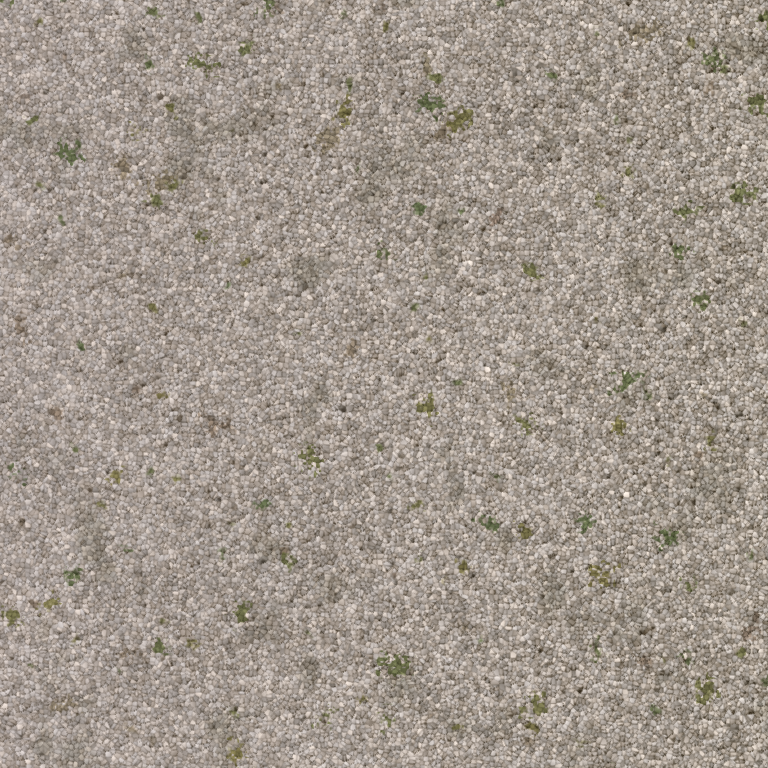
Give the GLSL for this texture, as a WebGL 2 fragment shader.

```glsl
#version 300 es
precision highp float;
// Fine, pale gravel with small weeds and dry litter scattered over it.
// Stones are soft Voronoi cells with random tone, facet tilt and one-sided shadow;
// the plants are jittered grid points with noise-broken outlines.

uniform vec2 u_resolution;
out vec4 fragColor;

// Integer hash: three random values in 0..1 for a cell and a seed.
vec3 hash3(vec2 cell, int seed) {
    uvec3 v = uvec3(ivec3(ivec2(cell), seed)) * 1664525u + 1013904223u;
    v.x += v.y * v.z; v.y += v.z * v.x; v.z += v.x * v.y;
    v ^= v >> 16u;
    v.x += v.y * v.z; v.y += v.z * v.x; v.z += v.x * v.y;
    return vec3(v >> 8u) / 16777216.0;
}

float noise(vec2 p, int seed) {
    vec2 i = floor(p), f = fract(p);
    f = f * f * (3.0 - 2.0 * f);
    float low = mix(hash3(i, seed).x, hash3(i + vec2(1, 0), seed).x, f.x);
    float high = mix(hash3(i + vec2(0, 1), seed).x, hash3(i + 1.0, seed).x, f.x);
    return mix(low, high, f.y);
}

float fbm(vec2 p, int seed) {
    float sum = 0.0, amp = 0.5;
    for (int i = 0; i < 4; i++) {
        sum += amp * noise(p, seed + i);
        p = p * 2.03 + 7.1;
        amp *= 0.5;
    }
    return sum / 0.9375;
}

// Gravel: x is brightness, y is a warm or cool shift.
vec2 gravel(vec2 p) {
    p += 0.003 * vec2(noise(p * 100.0, 1), noise(p * 100.0, 2));
    vec2 q = p * 172.0, base = floor(q), toStone = vec2(0);
    float nearest = 9.0, second = 9.0, depth = 0.0;
    vec3 stone = vec3(0);
    for (int y = -1; y <= 1; y++)
    for (int x = -1; x <= 1; x++) {
        vec2 cell = base + vec2(x, y);
        vec3 rnd = hash3(cell, 5);
        vec2 offset = cell + rnd.xy - q;
        float d = length(offset) - 0.1 * rnd.z;
        if (d < nearest) {
            second = nearest;
            nearest = d;
            toStone = offset;
            stone = hash3(cell, 6);
            depth = mix(0.2, 0.75, rnd.z);
        } else {
            second = min(second, d);
        }
    }
    float angle = 6.2832 * stone.z;
    float tilt = dot(toStone, vec2(cos(angle), sin(angle)) + vec2(0.3, -0.5));
    // The joint is darkest on the side turned away from the light.
    float side = 0.5 - 0.5 * dot(toStone, vec2(-0.5, 0.86)) / (length(toStone) + 0.01);
    side = mix(0.35, 1.0, 1.0 - side);
    float joint = 1.0 - smoothstep(0.0, 0.32, second - nearest);
    float tone = mix(0.545, 0.775, stone.x) + 0.08 * pow(stone.y, 10.0) + 0.1 * tilt;
    return vec2(tone * (1.0 - depth * side * joint), stone.y - 0.5);
}

// Scattered ragged patches: x is coverage, y is a random value of the patch.
vec2 scatter(vec2 p, float grid, float density, vec2 sizes, float stretch, int seed) {
    vec2 base = floor(p * grid), patchInfo = vec2(0);
    float ragged = 0.5 * noise(p * 130.0, seed + 2) + 0.5 * noise(p * 290.0, seed + 3);
    for (int y = -1; y <= 1; y++)
    for (int x = -1; x <= 1; x++) {
        vec2 cell = base + vec2(x, y);
        vec3 place = hash3(cell, seed), kind = hash3(cell, seed + 1);
        if (place.z > density) continue;
        vec2 d = p - (cell + place.xy) / grid;
        float angle = 6.2832 * kind.y;
        d = mat2(cos(angle), -sin(angle), sin(angle), cos(angle)) * d;
        d.x /= stretch;
        float radius = mix(sizes.x, sizes.y, kind.x * kind.x);
        float cover = smoothstep(-0.003, 0.004, radius * (3.2 * ragged - 0.75) - length(d));
        if (cover > patchInfo.x) patchInfo = vec2(cover, kind.z);
    }
    return patchInfo;
}

void main() {
    vec2 p = gl_FragCoord.xy / u_resolution.y;
    float across = gl_FragCoord.x / u_resolution.x;

    // Average four rotated samples for soft stone edges.
    vec2 stones = vec2(0), shift = vec2(0.0003, 0.0008);
    for (int i = 0; i < 4; i++) {
        stones += 0.25 * gravel(p + shift);
        shift = vec2(-shift.y, shift.x);
    }

    // Broad wear: flatter on the left, crisper on the right.
    float wear = fbm(p * 5.0, 20) - 0.5;
    float tone = 0.594 + (stones.x - 0.58) * mix(0.9, 1.2, across);
    tone += 0.055 * wear + 0.035 * (fbm(p * 28.0, 30) - 0.5) - 0.025 * (across - 0.5);
    vec3 color = tone + vec3(0.04, 0.0, mix(-0.05, -0.03, smoothstep(0.3, 0.75, tone)));
    color += stones.y * vec3(0.02, 0.0, -0.025);
    color += vec3(0.0, -0.004, 0.012) * (0.5 - across);

    // Damp stains, dry litter, then living weeds.
    float grain = tone / 0.6;
    float stain = smoothstep(0.62, 0.85, fbm(p * 17.0 + 3.0, 40));
    color *= 1.0 - stain * vec3(0.15, 0.15, 0.18);
    vec2 litter = scatter(p, 11.0, 0.35, vec2(0.003, 0.011), 2.0, 50);
    color = mix(color, mix(vec3(0.36, 0.28, 0.22), vec3(0.42, 0.37, 0.25), litter.y) * grain, 0.55 * litter.x);
    vec2 weeds = scatter(p, 16.0, 0.46, vec2(0.003, 0.013), 1.4, 60);
    vec3 leaf = mix(vec3(0.27, 0.33, 0.18), vec3(0.41, 0.38, 0.19), weeds.y);
    color = mix(color, leaf * mix(1.0, grain, 0.7), 0.75 * weeds.x);

    fragColor = vec4(clamp(color, 0.0, 1.0), 1.0);
}
```
